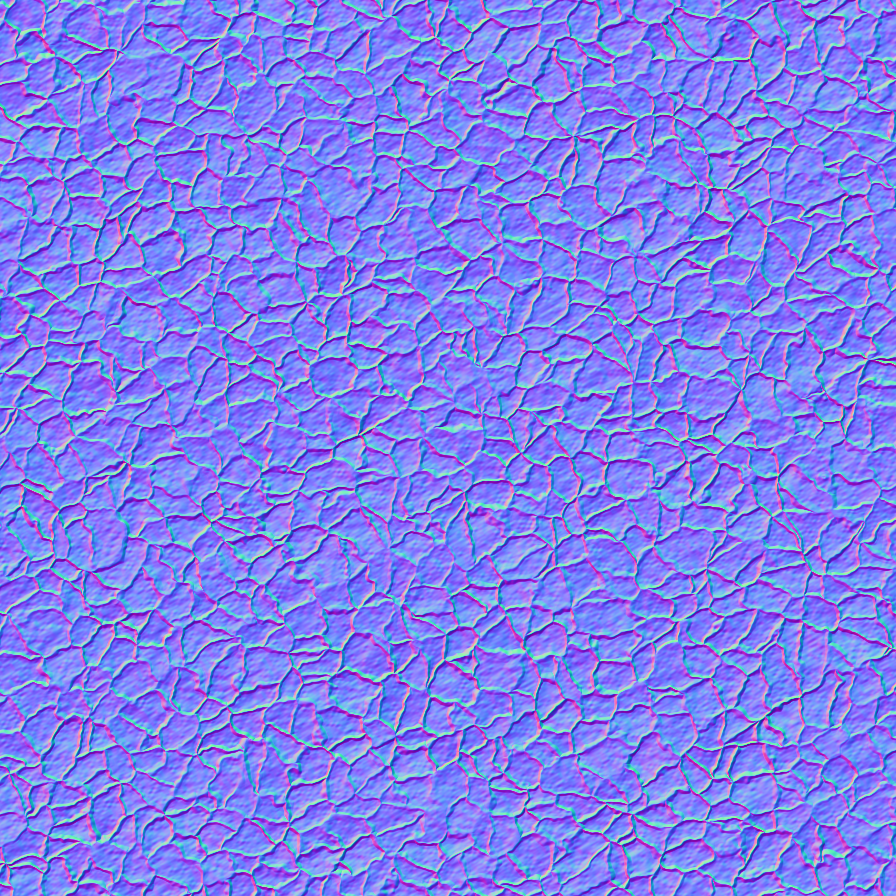
A WebGL 2 fragment shader for this texture map:

```glsl
#version 300 es
precision highp float;

// Tangent-space normal map of rough, cracked stone plates.
// A weighted Voronoi pattern gives ragged plates with narrow grooves between;
// fine noise adds grain, and finite differences turn height into normals.

uniform vec2 u_resolution;
out vec4 fragColor;

float hash(vec2 p) {
    return fract(sin(dot(p, vec2(127.1, 311.7))) * 43758.5453);
}

vec2 hash2(vec2 p) {
    return vec2(hash(p), hash(p + 57.3));
}

// Smooth value noise in 0..1
float noise(vec2 p) {
    vec2 i = floor(p), f = fract(p);
    f = f * f * (3.0 - 2.0 * f);
    return mix(mix(hash(i), hash(i + vec2(1, 0)), f.x),
               mix(hash(i + vec2(0, 1)), hash(i + vec2(1, 1)), f.x), f.y);
}

vec2 warp(vec2 p) {
    return vec2(noise(p), noise(p + 31.7)) - 0.5;
}

// Plate relief: a raised, slightly tilted top that drops into a groove
float plates(vec2 p) {
    vec2 cell = floor(p), f = fract(p);
    vec2 nearId = cell, nearOffset = vec2(0.0);
    float nearest = 1e3;
    for (int y = -2; y <= 2; y++)
    for (int x = -2; x <= 2; x++) {
        vec2 g = vec2(x, y);
        vec2 offset = g + hash2(cell + g) - f;
        float d = dot(offset, offset) - 0.4 * hash(cell + g + 13.1);
        if (d < nearest) {
            nearest = d;
            nearOffset = offset;
            nearId = cell + g;
        }
    }

    // Distance to the closest border of the nearest plate
    float border = 1e3;
    for (int y = -2; y <= 2; y++)
    for (int x = -2; x <= 2; x++) {
        vec2 g = vec2(x, y);
        vec2 offset = g + hash2(cell + g) - f;
        float d = dot(offset, offset) - 0.4 * hash(cell + g + 13.1);
        float gap = length(offset - nearOffset);
        if (gap > 0.001) border = min(border, 0.5 * (d - nearest) / gap);
    }

    vec2 tilt = (hash2(nearId + 7.9) - 0.5) * vec2(0.16, 0.22);
    float top = 0.04 + 0.14 * hash(nearId + 3.7) - dot(nearOffset, tilt);
    return top * smoothstep(-0.01, 0.13, border)
         + 0.035 * smoothstep(0.0, 0.35, border);
}

// Height in canvas units; plates and grain share one slanted frame
float height(vec2 p) {
    vec2 q = vec2(dot(p, vec2(0.87, 0.5)), dot(p, vec2(-0.5, 0.87)));
    q *= vec2(30.0, 33.0);
    vec2 bent = q + 0.9 * warp(q * 0.6) + 0.3 * warp(q * 2.3)
              + 0.1 * warp(q * 6.0);
    float h = plates(bent) * mix(0.65, 1.25, noise(q * 1.2 + 71.0));
    h += 0.05 * noise(q * vec2(2.2, 2.4) + 5.0);
    h += 0.04 * noise(q * vec2(4.5, 5.5) + 19.0);
    h += 0.03 * noise(q * vec2(7.0, 10.0) + 43.0);
    return h / 31.0;
}

void main() {
    vec2 p = gl_FragCoord.xy / u_resolution.y;
    float e = 1.0 / 800.0;
    float h = height(p);
    vec2 slope = vec2(height(p + vec2(e, 0.0)) - h,
                      height(p + vec2(0.0, e)) - h) / e;

    // Green points down the canvas; vertical relief is slightly stronger
    vec3 normal = normalize(vec3(-slope.x, 1.2 * slope.y, 1.0));
    fragColor = vec4(0.5 + 0.5 * normal, 1.0);
}
```
